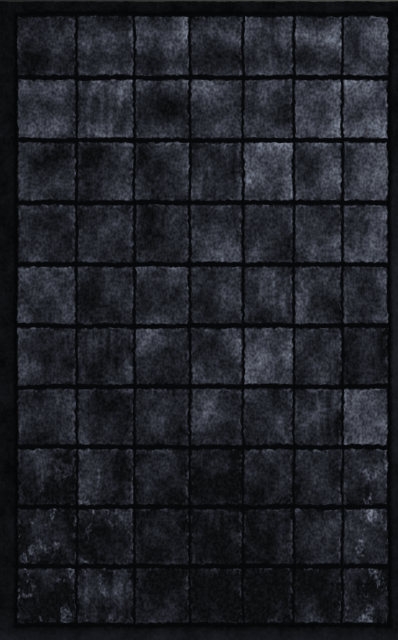
Write a WebGL 2 fragment shader that draws this texture.

```glsl
#version 300 es
precision highp float;

#define GRID vec2(7.0, 10.0)
#define MARGIN vec2(0.042, 0.0221)
#define FIRST_CELL vec2(0.1535, 0.09935)
#define CELL_SHRINK vec2(0.00285, 0.00039)
#define GROOVE vec2(0.0016, 0.0033)
#define FRAY 0.0026
#define BASE_TONE 0.285
#define CLOUD 0.30
#define GRAIN 0.19
#define RIM 0.62
#define SHADOW vec3(0.018, 0.021, 0.025)
#define LIGHT vec3(0.410, 0.435, 0.480)

uniform vec2 u_resolution;
out vec4 outColor;

float hash(vec2 p) {
    uvec2 q = uvec2(ivec2(p) + 4096) * uvec2(1597u, 3812u);
    uint n = (q.x ^ (q.y >> 1u)) * 277803u;
    n = (n ^ (n >> 15u)) * 73244u + 12345u;
    n = (n ^ (n >> 13u)) * 90533u;
    return float((n >> 8u) & 65535u) / 65535.0;
}

float cornerSlope(vec2 cell, vec2 offset) {
    float angle = 6.2832 * hash(cell);
    return dot(vec2(cos(angle), sin(angle)), offset);
}

float gradientNoise(vec2 p) {
    vec2 i = floor(p), f = p - i, e = vec2(1.0, 0.0);
    vec2 w = f * f * f * (f * (f * 6.0 - 15.0) + 10.0);
    float low = mix(cornerSlope(i, f), cornerSlope(i + e, f - e), w.x);
    float high = mix(cornerSlope(i + e.yx, f - e.yx), cornerSlope(i + 1.0, f - 1.0), w.x);
    return mix(low, high, w.y);
}

float fbm(vec2 p) {
    float sum = 0.0, gain = 1.0;
    for (int k = 0; k < 4; k++) {
        sum += gain * gradientNoise(p);
        p = mat2(1.6, 1.2, -1.2, 1.6) * p + 7.3;
        gain *= 0.6;
    }
    return sum;
}

// Broad light and dark areas: column, row, radius, gain
float tileShade(vec2 tile) {
    const vec4 areas[11] = vec4[11](
        vec4(6.0, 6.0, 0.6, 0.26), vec4(4.0, 5.0, 0.6, 0.20),
        vec4(6.0, 3.0, 0.7, 0.14), vec4(2.5, 4.0, 0.8, 0.09),
        vec4(3.0, 7.2, 0.9, -0.16), vec4(4.0, 9.0, 0.9, -0.17),
        vec4(0.3, 8.2, 0.7, -0.08), vec4(5.8, 1.2, 1.3, 0.13),
        vec4(4.0, 2.0, 0.6, 0.14), vec4(6.0, 8.0, 0.8, 0.08),
        vec4(6.0, 5.0, 0.5, -0.12));
    float shade = 0.09 * (hash(tile + 31.0) - 0.5);
    for (int k = 0; k < 11; k++) {
        vec2 away = (tile - areas[k].xy) / areas[k].z;
        shade += areas[k].w * exp(-dot(away, away));
    }
    return shade + 0.06 * smoothstep(3.5, 1.0, tile.y) - 0.10 * smoothstep(5.0, 9.0, tile.y);
}

void main() {
    vec2 uv = gl_FragCoord.xy / u_resolution;
    uv.y = 1.0 - uv.y;
    vec2 scale = vec2(0.62, 1.0);
    vec2 p = uv * scale;

    // Frayed grid whose cells narrow to the right and downwards
    vec2 fray = vec2(gradientNoise(p * 125.0), gradientNoise(p * 125.0 + 57.0))
              + 0.8 * vec2(gradientNoise(p * 19.0 + 11.0), gradientNoise(p * 19.0 + 83.0));
    vec2 from = uv - MARGIN + FRAY * fray / scale;
    vec2 size = sqrt(FIRST_CELL * FIRST_CELL - 4.0 * CELL_SHRINK * from);
    vec2 grid = (FIRST_CELL - size) / (2.0 * CELL_SHRINK);
    vec2 tile = floor(grid), local = grid - tile;
    vec2 extent = size * scale;
    vec2 q = abs(local - 0.5) * extent - 0.5 * extent + GROOVE + 0.002;
    float depth = 0.002 - length(max(q, 0.0)) - min(max(q.x, q.y), 0.0);
    bool inside = all(greaterThanEqual(tile, vec2(0.0))) && all(lessThan(tile, GRID));
    float pixel = 1.0 / u_resolution.y;
    float cover = inside ? smoothstep(-0.7 * pixel, 0.0010 + pixel, depth) : 0.0;

    // Pile: clouds, brushed streaks and fine grain
    float seed = hash(tile + 5.0);
    float cloud = fbm(p * vec2(17.0, 13.0) + 23.0 * seed);
    float grain = gradientNoise(p * vec2(250.0, 210.0)) + 0.7 * gradientNoise(p * 120.0);
    float streak = gradientNoise(p * vec2(130.0, 14.0)) * step(0.84, seed);
    float tone = BASE_TONE + tileShade(tile) + CLOUD * cloud + 0.14 * streak;
    tone += 0.09 * cos(6.2832 * (uv.y - 0.058) / 0.076) * smoothstep(0.42, 0.10, uv.y);
    tone = max(tone, 0.09);
    tone += 0.7 * max(tone - 0.34, 0.0);
    tone *= 1.0 + 2.2 * GRAIN * grain;
    tone += 0.35 * GRAIN * grain;

    // Worn pale flecks near the lower corners
    float corners = smoothstep(0.68, 0.78, uv.y)
                  * (smoothstep(0.42, 0.15, uv.x) + smoothstep(0.82, 0.92, uv.x));
    float flecks = smoothstep(0.16, 0.50, fbm(p * vec2(34.0, 24.0) + 41.0));
    tone += 0.42 * corners * flecks * (0.8 + grain);

    // Broken highlight along each tile edge
    float broken = smoothstep(-0.15, 0.45, gradientNoise(p * 70.0 + 19.0) + 0.5 * grain);
    float lit = 0.45 + 0.55 * smoothstep(0.2, 0.9, local.x - local.y + 0.5);
    tone += RIM * lit * broken * exp(-max(depth, 0.0) / 0.0026);
    tone = max(tone, 0.05);

    // Dark outer band with faint lustre
    float dull = 0.025 + 0.02 * max(grain, 0.0);
    if (!inside) {
        float lustre = smoothstep(0.95, 1.0, uv.x) * exp(-pow((uv.y - 0.5) / 0.22, 2.0))
                     + 0.6 * smoothstep(0.975, 1.0, uv.y);
        dull = 0.085 + 0.08 * fbm(p * 22.0) + 0.05 * grain + 0.16 * lustre;
        vec2 gap = abs(from - clamp(from, vec2(0.0), vec2(0.935, 0.954))) * scale;
        dull *= smoothstep(0.0, 0.008, max(gap.x, gap.y));
    }
    float level = clamp(mix(dull, tone, cover), 0.0, 1.15);
    vec3 color = mix(SHADOW, LIGHT, level);
    color += vec3(0.0, -0.002, 0.010) * smoothstep(0.05, 0.3, level);

    // Pale strip at the top edge
    float strip = smoothstep(0.0035, 0.0010, uv.y + 0.001 * fray.y);
    color = mix(color, vec3(0.33, 0.34, 0.32), strip * mix(0.35, 0.9, uv.x));
    outColor = vec4(color, 1.0);
}
```
